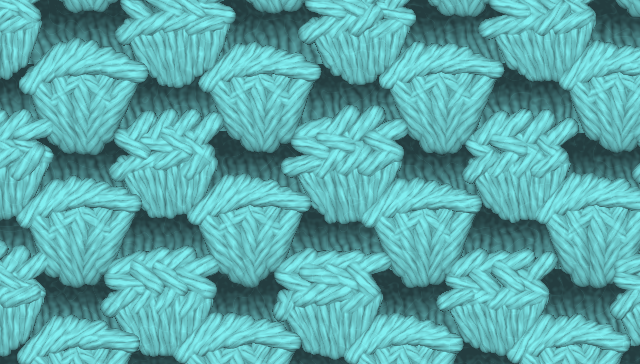
Write a Shadertoy shader that draws this texture.

```glsl
const vec3 DARK_TEAL = vec3(0.14, 0.24, 0.25);
const vec3 LIGHT_TEAL = vec3(0.47, 0.87, 0.88);
const float ROW_PITCH = 0.1886;      // spacing of rows, in canvas heights
const float TOP_ROW = 0.92;          // centre of the first row
const float LEFT_COLUMN = -0.018;    // centre of the first column
const float PITCH_BOTTOM = 0.452;    // column spacing at the lower edge
const float PITCH_TOP = 0.508;       // column spacing at the upper edge
const float CLUSTER_SIZE = 0.49;
const float PLY_WIDTH = 0.042;
const float FIBRE = 0.34;
const float EDGE_SOFTNESS = 0.009;
const float PI = 3.14159;

vec2 hash2(vec2 p) {
    p = vec2(dot(p, vec2(127.1, 311.7)), dot(p, vec2(269.5, 183.3)));
    return fract(sin(p) * 43758.545) * 2.0 - 1.0;
}

float gradientNoise(vec2 p) {
    vec2 i = floor(p), f = fract(p);
    vec2 w = f * f * (3.0 - 2.0 * f);
    vec2 e = vec2(1.0, 0.0);
    float low = mix(dot(hash2(i), f), dot(hash2(i + e.xy), f - e.xy), w.x);
    float high = mix(dot(hash2(i + e.yx), f - e.yx), dot(hash2(i + e.xx), f - e.xx), w.x);
    return mix(low, high, w.y);
}

vec2 noise2(vec2 p) {
    return vec2(gradientNoise(p), gradientNoise(p + 31.7));
}

// Lays a rounded, twisted yarn from a to b; surface holds height and shade
void strand(inout vec2 surface, vec2 q, vec2 a, vec2 b, float radius, float lift, float twist, float tone) {
    vec2 axis = normalize(b - a), d = q - a;
    float along = dot(d, axis);
    float across = dot(d, vec2(-axis.y, axis.x));
    float past = along - clamp(along, 0.0, length(b - a));
    float k = (past * past + across * across) / (radius * radius);
    if (k >= 1.0) return;

    float dome = sqrt(1.0 - k);
    float height = lift + min(radius, 0.07) * dome;
    float cover = smoothstep(-EDGE_SOFTNESS, EDGE_SOFTNESS, height - surface.x);

    // Plies wind round the yarn, with fine fibres along them
    float wrap = asin(clamp(across / radius, -1.0, 1.0)) * radius;
    vec2 ply = vec2(wrap * cos(twist) - along * sin(twist), along * cos(twist) + wrap * sin(twist));
    vec2 seed = a * 37.0;
    float wander = 0.35 * gradientNoise(ply * vec2(9.0, 6.0) + seed);
    float groove = sqrt(abs(sin(PI * (ply.x / PLY_WIDTH + wander + seed.x))));
    float fibre = gradientNoise(ply * vec2(75.0, 17.0) + seed);

    float facing = dot(vec2(-axis.y, axis.x), vec2(-0.3, 0.95)) * across / radius;
    float shade = mix(0.1, 1.08, dome) * mix(0.6, 1.0, groove) + 0.1 * facing + FIBRE * fibre;
    shade *= tone * mix(0.78, 1.0, smoothstep(-0.32, 0.1, q.y));
    surface.y = mix(surface.y, shade, cover);
    surface.x = max(surface.x, height);
}

// Knotted loops above a fan of gathered strands
void fanCluster(inout vec2 surface, vec2 q, vec2 id) {
    for (int i = 0; i < 8; i++) {
        float x = (float(i) - 3.5) / 3.5;
        vec2 foot = vec2(0.16 * x, -0.27 + 0.08 * x * x) + 0.012 * hash2(id + float(i));
        strand(surface, q, vec2(0.25 * x, 0.02), foot, 0.043, 0.02, 0.25, 1.0);
    }
    for (int j = 0; j < 3; j++) {
        for (int i = 0; i < 4; i++) {
            vec2 jitter = hash2(id * 7.0 + vec2(i, j));
            float x = (float(i) - 1.5) * 0.13 + 0.03 * (float(j) - 1.0);
            vec2 centre = vec2(x, 0.04 + 0.095 * float(j) - 0.7 * x * x) + 0.015 * jitter;
            float angle = (j == 1 ? -0.65 : 0.5) + 0.35 * jitter.x;
            vec2 arm = 0.07 * vec2(cos(angle), sin(angle));
            strand(surface, q, centre - arm, centre + arm, 0.056, 0.025 + 0.012 * jitter.y, 0.3, 1.0);
        }
    }
}

// Converging posts hung from a plaited rim
void postCluster(inout vec2 surface, vec2 q, vec2 id) {
    for (int i = 0; i < 5; i++) {
        float x = (float(i) - 2.0) / 2.0;
        vec2 foot = vec2(0.13 * x, -0.24 + 0.06 * x * x) + 0.015 * hash2(id + float(i));
        strand(surface, q, vec2(0.25 * x, 0.13), foot, 0.066, 0.008 * abs(x), x > 0.0 ? -0.45 : 0.45, 0.97);
    }
    for (float side = -1.0; side < 2.0; side += 2.0) {
        vec2 foot = vec2(0.17 * side, -0.02) + 0.02 * hash2(id + side);
        strand(surface, q, vec2(0.03 * side, 0.12), foot, 0.048, 0.02, 0.35 * side, 0.97);
    }
    for (int i = 0; i < 6; i++) {
        float x = (float(i) - 2.5) * 0.085;
        vec2 centre = vec2(x, 0.22 - 0.8 * x * x) + 0.01 * hash2(id * 5.0 + float(i));
        vec2 arm = vec2(0.085, 0.034 - 0.25 * x);
        strand(surface, q, centre - arm, centre + arm, 0.058, 0.03 + 0.004 * float(i), 0.3, 1.0);
    }
}

void mainImage(out vec4 fragColor, in vec2 fragCoord) {
    vec2 p = fragCoord / iResolution.y;
    p += 0.012 * noise2(p * 5.0) + 0.004 * noise2(p * 28.0) + 0.002 * noise2(p * 90.0);

    // Shaded yarn deep inside the openings
    float rowPosition = (TOP_ROW - p.y) / ROW_PITCH;
    float nearestRow = round(rowPosition);
    float depthRib = abs(sin(p.x * 115.0 + p.y * 25.0 + 3.0 * gradientNoise(p * 16.0)));
    float depthLight = smoothstep(-0.28, 0.3, rowPosition - nearestRow);
    vec2 surface = vec2(-0.2, depthLight * mix(0.22, 0.58, depthRib) + 0.2 * gradientNoise(p * 75.0));

    // Alternate rows shift by half a column and change stitch
    for (int j = -1; j <= 1; j++) {
        float row = nearestRow + float(j);
        float parity = mod(row, 2.0);
        float y = TOP_ROW - row * ROW_PITCH;
        float pitch = mix(PITCH_BOTTOM, PITCH_TOP, y);
        float column = round((p.x - LEFT_COLUMN) / pitch - 0.5 * parity);
        vec2 id = vec2(column, row);
        vec2 centre = vec2(LEFT_COLUMN + (column + 0.5 * parity) * pitch, y) + 0.007 * hash2(id + 3.0);
        vec2 q = (p - centre) / (CLUSTER_SIZE * (1.0 + 0.04 * hash2(id + 9.0).x));
        strand(surface, q, vec2(0.0, 0.06), vec2(0.0, -0.05), 0.22, -0.08, 0.3, 0.55);
        if (parity < 0.5) fanCluster(surface, q, id);
        else postCluster(surface, q, id);
    }

    // Loose hairs over the wool
    float hair = smoothstep(0.035, 0.0, abs(gradientNoise(p * 22.0 + noise2(p * 9.0))));
    float shade = clamp(surface.y + 0.06 * hair, 0.0, 1.1);
    fragColor = vec4(mix(DARK_TEAL, LIGHT_TEAL, shade), 1.0);
}
```
